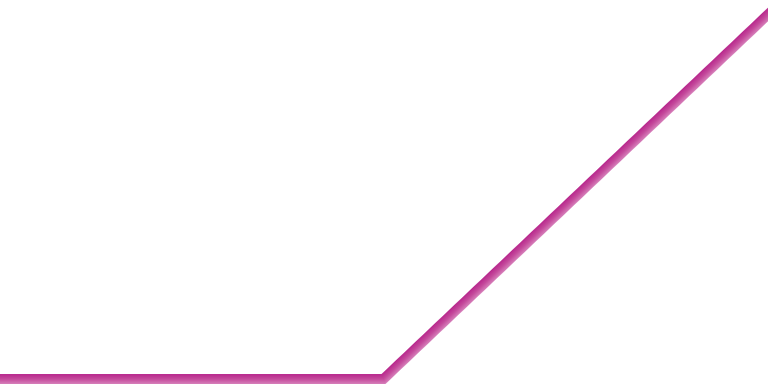
Give the GLSL for this background, as a WebGL 2 fragment shader.

```glsl
#version 300 es
// Draws a magenta ribbon that runs flat, then bends upward, on white.
precision highp float;

uniform vec2 u_resolution;
out vec4 fragColor;

const vec3 PAPER = vec3(1.0);
const vec3 DARK_MAGENTA = vec3(0.72, 0.15, 0.55);
const vec3 MID_MAGENTA = vec3(0.77, 0.29, 0.61);
const vec3 LIGHT_PINK = vec3(0.84, 0.50, 0.73);

// Signed depth below a line through a point with the given slope.
float depthBelow(vec2 p, vec2 anchor, float slope) {
    vec2 offset = p - anchor;
    return (slope * offset.x - offset.y) * inversesqrt(1.0 + slope * slope);
}

// Depth below the bent upper edge; the max gives a mitred corner.
float bentDepth(vec2 p, vec2 corner, float slope) {
    return max(depthBelow(p, corner, 0.0), depthBelow(p, corner, slope));
}

// Antialiased coverage of a band spanning depths 0 to thickness.
float bandCoverage(float depth, float thickness, float pixel) {
    float inside = min(depth, thickness - depth);
    return clamp(inside / pixel + 0.5, 0.0, 1.0);
}

// Three-stop gradient across the ribbon, dark at its upper edge.
vec3 ribbonColor(float t) {
    vec3 upper = mix(DARK_MAGENTA, MID_MAGENTA, clamp(t * 2.0, 0.0, 1.0));
    return mix(upper, LIGHT_PINK, clamp(t * 2.0 - 1.0, 0.0, 1.0));
}

void main() {
    // Canvas height is one unit.
    vec2 p = gl_FragCoord.xy / u_resolution.y;
    float pixel = 1.0 / u_resolution.y;

    vec2 corner = vec2(0.9935, 0.026);
    float slope = 0.948;
    float thickness = 0.026;

    float depth = bentDepth(p, corner, slope);
    float coverage = bandCoverage(depth, thickness, pixel);
    vec3 color = mix(PAPER, ribbonColor(depth / thickness), coverage);
    fragColor = vec4(color, 1.0);
}
```
